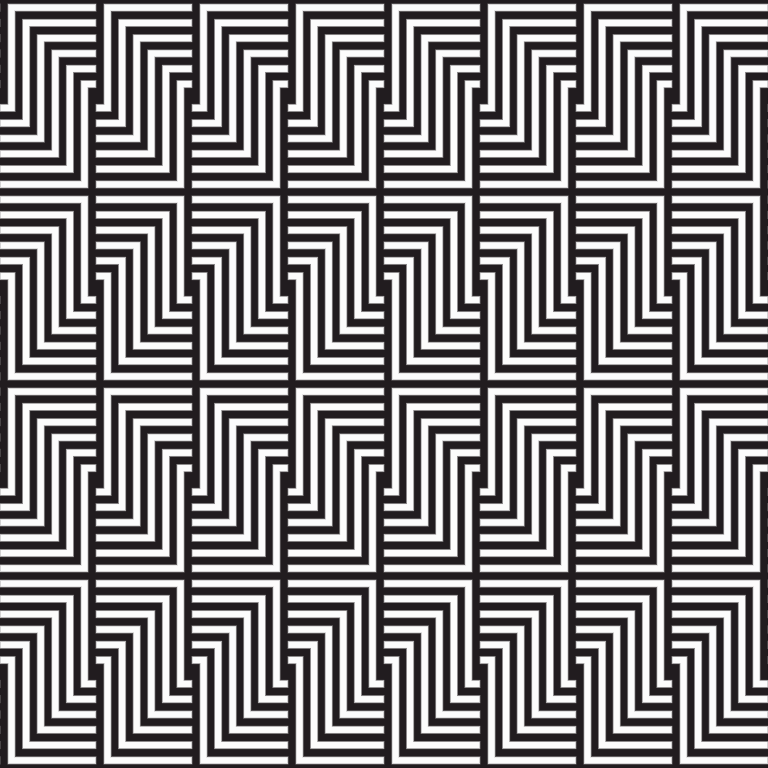
This pattern is drawn by a three.js fragment shader. Its source:

```glsl
// Black and white maze of nested stepped bands, eight columns by four mirrored rows.
varying vec2 vUv;

const float COLUMNS = 8.0;
const float ROWS = 4.0;
const int BANDS = 6;
const float CELL_HEIGHT = 2.0;     // lengths are in column widths
const float HALF_WIDTH = 0.0375;   // half the thickness of a band
const float SOFTNESS = 0.0115;     // half the width of an edge ramp
const vec2 FIRST_CORNER = vec2(0.12, 0.079);
const vec2 BAND_PITCH = vec2(0.152, 0.1594);
const vec3 INK = vec3(0.13, 0.11, 0.12);
const vec3 PAPER = vec3(0.99);

// Signed distance to the box between two opposite corners.
float boxDistance(vec2 p, vec2 low, vec2 high) {
  vec2 d = abs(p - 0.5 * (low + high)) - 0.5 * (high - low);
  return length(max(d, 0.0)) + min(max(d.x, d.y), 0.0);
}

// One band: an arm to the right edge, a stem, and a foot to the left edge.
float bandDistance(vec2 p, float stem, float arm, float foot, float halfWidth) {
  float armBox = boxDistance(p, vec2(stem, arm) - halfWidth, vec2(1.0, arm + halfWidth));
  float stemBox = boxDistance(p, vec2(stem, arm) - halfWidth, vec2(stem, foot) + halfWidth);
  float footBox = boxDistance(p, vec2(0.0, foot - halfWidth), vec2(stem, foot) + halfWidth);
  return min(armBox, min(stemBox, footBox));
}

// Nearest of the nested bands; the feet are the arms turned half round.
float cellDistance(vec2 p, float halfWidth) {
  float nearest = 1.0;
  for (int i = 0; i < BANDS; i++) {
    vec2 corner = FIRST_CORNER + BAND_PITCH * float(i);
    float oppositeArm = FIRST_CORNER.y + BAND_PITCH.y * float(BANDS - 1 - i);
    float foot = CELL_HEIGHT - oppositeArm;
    nearest = min(nearest, bandDistance(p, corner.x, corner.y, foot, halfWidth));
  }
  return nearest;
}

// Cell coordinates, with every second row flipped.
vec2 mirroredCell(vec2 uv) {
  float rowPair = mod(uv.y * ROWS, 2.0);
  return vec2(fract(uv.x * COLUMNS), CELL_HEIGHT * (1.0 - abs(1.0 - rowPair)));
}

void main() {
  vec2 cell = mirroredCell(vUv);

  // Neighbouring columns keep the band ends smooth across cell borders.
  float nearest = 1.0;
  for (int side = -1; side <= 1; side++) {
    nearest = min(nearest, cellDistance(cell + vec2(float(side), 0.0), HALF_WIDTH));
  }

  float coverage = 1.0 - smoothstep(-SOFTNESS, SOFTNESS, nearest);
  gl_FragColor = vec4(mix(INK, PAPER, coverage), 1.0);
}
```
